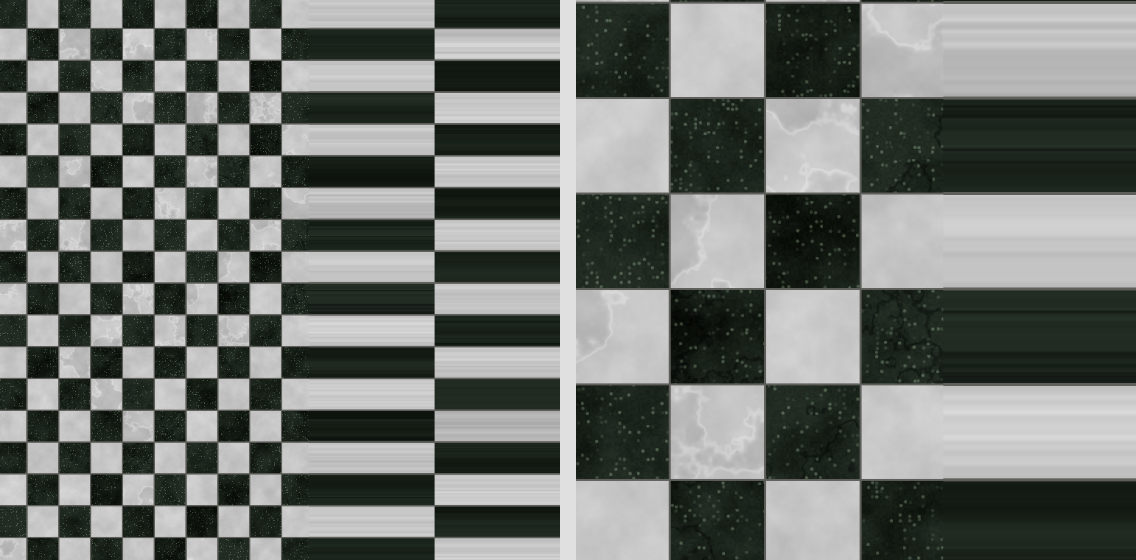
Left: the whole. Right: its middle third, enlarged.
Give the GLSL for this pattern, as a WebGL 1 fragment shader.

```glsl
precision highp float;
// Worn marble checkerboard: green-black speckled tiles against pale veined ones.
// The right part smears two fixed columns of tile texture sideways, so the
// same tile function gives both the squares and the long streaked bars.

uniform vec2 u_resolution;

float hash(vec2 p) {
    vec3 q = fract(vec3(p.xyx) * 0.1031);
    q += dot(q, q.yzx + 33.33);
    return fract((q.x + q.y) * q.z);
}

float noise(vec2 p) {
    vec2 i = floor(p);
    vec2 f = fract(p);
    f = f * f * (3.0 - 2.0 * f);
    return mix(mix(hash(i), hash(i + vec2(1.0, 0.0)), f.x),
               mix(hash(i + vec2(0.0, 1.0)), hash(i + 1.0), f.x), f.y);
}

float fbm(vec2 p) {
    float sum = 0.0;
    float amp = 0.5;
    for (int i = 0; i < 5; i++) {
        sum += amp * noise(p);
        p = p * 2.03 + 7.1;
        amp *= 0.55;
    }
    return sum;
}

// Small round flecks scattered on a jittered grid
float flecks(vec2 p) {
    vec2 g = p * 360.0;
    vec2 id = floor(g);
    vec2 center = 0.3 + 0.4 * vec2(hash(id + 11.0), hash(id + 47.0));
    float dist = length(fract(g) - center);
    float strength = smoothstep(0.78, 1.0, hash(id + 83.0));
    return strength * (1.0 - smoothstep(0.15, 0.55, dist));
}

vec3 darkStone(vec2 p, vec2 q, float tone, float fleckAmount) {
    float cloud = fbm(q * 2.2);
    float shade = clamp(0.62 * tone + 1.5 * (cloud - 0.5) + 0.3, 0.0, 1.0);
    vec3 color = mix(vec3(0.035, 0.055, 0.03), vec3(0.13, 0.17, 0.135), shade);
    // Black cracks on some tiles
    float crack = 1.0 - smoothstep(0.0, 0.035, abs(fbm(q * 1.6 + 31.0) - 0.5));
    color *= 1.0 - 0.4 * crack * step(0.6, fract(tone * 7.3));
    color += (hash(floor(p * 700.0)) - 0.5) * 0.025 * fleckAmount;
    return color + vec3(0.20, 0.23, 0.19) * flecks(p) * fleckAmount;
}

vec3 lightStone(vec2 q, float tone) {
    float cloud = fbm(q * 2.5);
    float value = 0.775 + 0.035 * (tone - 0.5) + 0.13 * (cloud - 0.5);
    // Grey stains and pale veins on some tiles
    float worn = step(0.6, fract(tone * 5.7));
    float field = fbm(q * 1.3 + 19.0);
    value -= 0.06 * worn * smoothstep(0.52, 0.62, field);
    value += 0.05 * worn * (1.0 - smoothstep(0.0, 0.04, abs(field - 0.52)));
    return vec3(value);
}

// Checkerboard with thin joints; smear is 1 where only rows have joints
vec3 tiles(vec2 p, float smear, float pixel) {
    vec2 grid = vec2(p.x, 1.0 - p.y) * 17.6 + vec2(0.152, 0.106);
    vec2 cell = floor(grid);
    float tone = hash(cell + 5.0);
    vec2 q = grid + 40.0 * vec2(tone, hash(cell + 71.0));

    vec3 color;
    if (mod(cell.x + cell.y, 2.0) < 0.5) {
        color = darkStone(p, q, tone, mix(1.0, 0.1, smear));
    } else {
        color = lightStone(q, tone);
    }
    // Fine horizontal streaks
    color *= 1.0 + smear * 0.08 * (noise(vec2(cell.x * 9.0, p.y * 330.0)) - 0.5);

    vec2 edge = (0.5 - abs(fract(grid) - 0.5)) / 17.6;
    float gap = mix(min(edge.x, edge.y), edge.y, smear);
    float halfWidth = mix(0.0003, 0.0006, smear);
    float joint = 1.0 - smoothstep(halfWidth, halfWidth + pixel, gap);
    return mix(color, vec3(0.37, 0.37, 0.355), joint);
}

void main() {
    vec2 uv = gl_FragCoord.xy / u_resolution;
    float pixel = 1.0 / u_resolution.y;

    vec3 squares = tiles(uv, 0.0, pixel);
    vec3 innerBars = tiles(vec2(0.552, uv.y), 1.0, pixel);
    vec3 outerBars = tiles(vec2(0.585, uv.y), 1.0, pixel);

    // Squares, then two wide columns of bars
    float half_px = 0.5 * pixel;
    vec3 color = mix(squares, innerBars,
                     smoothstep(0.552 - half_px, 0.552 + half_px, uv.x));
    color = mix(color, outerBars,
                smoothstep(0.776 - half_px, 0.776 + half_px, uv.x));
    gl_FragColor = vec4(color, 1.0);
}
```
